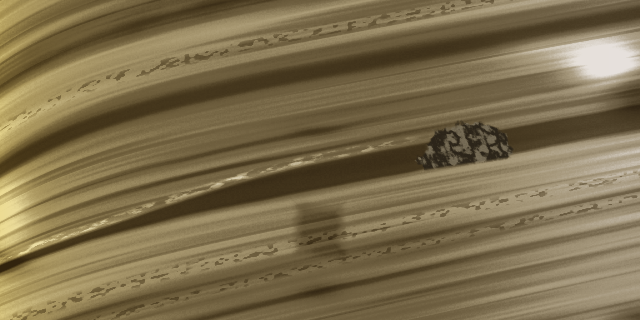
A WebGL 2 fragment shader for this texture:

```glsl
#version 300 es
precision highp float;
// Curved, worn metal ridges seen close up, separated by dark grooves.
// A bent coordinate v runs across the ridges; soft bands and stretched noise
// in v give grooves and scratches, and light pools, grime and a crust lie on top.
uniform vec2 u_resolution;
out vec4 fragColor;

float hash(vec2 p) {
    return fract(sin(dot(p, vec2(127.1, 311.7))) * 43758.5453);
}

float noise(vec2 p) {
    vec2 i = floor(p), f = fract(p);
    f = f * f * (3.0 - 2.0 * f);
    return mix(mix(hash(i), hash(i + vec2(1, 0)), f.x),
               mix(hash(i + vec2(0, 1)), hash(i + vec2(1, 1)), f.x), f.y);
}

float fbm(vec2 p) {
    float sum = 0.0, amplitude = 0.5;
    for (int i = 0; i < 4; i++) {
        sum += amplitude * noise(p);
        p = p * 2.03 + 17.3;
        amplitude *= 0.5;
    }
    return sum;
}

// Soft stripe: 1 between lo and hi, fading over the given softness
float stripe(float v, float lo, float hi, float soft) {
    return smoothstep(lo - soft, lo + soft, v) * (1.0 - smoothstep(hi - soft, hi + soft, v));
}

// Round pool of light or shade
float pool(vec2 p, vec2 center, vec2 size) {
    vec2 d = (p - center) / size;
    return exp(-dot(d, d));
}

// Height across the ridges, bending down towards the left
float ridgeCoord(vec2 p) {
    float v = p.y - 0.18 * p.x;
    v += (0.065 + 0.15 * clamp(v, 0.0, 0.47)) * exp(-3.7 * p.x);
    return v - 0.035 * (p.x - 1.0) * (1.0 - smoothstep(0.0, 0.22, v));
}

vec3 metalRamp(float t) {
    vec3 color = mix(vec3(0.19, 0.14, 0.07), vec3(0.28, 0.225, 0.125), smoothstep(0.0, 0.25, t));
    color = mix(color, vec3(0.43, 0.37, 0.25), smoothstep(0.2, 0.48, t));
    color = mix(color, vec3(0.65, 0.59, 0.45), smoothstep(0.45, 0.75, t));
    return mix(color, vec3(0.91, 0.88, 0.80), smoothstep(0.7, 1.05, t));
}

void main() {
    vec2 p = gl_FragCoord.xy / u_resolution.y;
    p.x *= 2.0 * u_resolution.y / u_resolution.x;
    float v = ridgeCoord(p);
    float w = v + 0.008 * (fbm(vec2(p.x * 5.0, v * 12.0)) - 0.5);

    // Light from both ends, dim in the middle
    float left = exp(-3.2 * p.x), right = smoothstep(1.2, 2.0, p.x);
    float tone = 0.49 + 0.28 * left + 0.15 * right;
    tone += 0.13 * stripe(v, 0.68, 0.83, 0.04);
    tone += 0.10 * stripe(w, 0.05, 0.22, 0.02);
    tone += 0.09 * right * (1.0 - smoothstep(0.15, 0.25, v));

    // Long scratches and fine brushed lines
    float coarse = noise(vec2(p.x * 1.3, v * 48.0));
    float fine = noise(vec2(p.x * 3.0 + 9.0, v * 130.0));
    float streak = smoothstep(0.70, 0.92, noise(vec2(p.x * 0.9 + 4.0, v * 75.0)));
    tone += 0.17 * (coarse - 0.5) + 0.10 * (fine - 0.5) - 0.13 * streak;

    // Narrow dark lines along the ridges
    float wear = 0.6 + 0.6 * noise(vec2(p.x * 3.0, v * 9.0));
    float lines = stripe(w, 0.405, 0.422, 0.007) + stripe(w, 0.348, 0.363, 0.006)
                + stripe(w, 0.005, 0.024, 0.008) + 0.7 * stripe(w, -0.045, -0.02, 0.012)
                + stripe(w, -0.10, -0.08, 0.008) + 0.7 * stripe(w, -0.165, -0.15, 0.008);
    tone -= 0.21 * lines * wear;

    // Wide grooves: top, middle and lower, the last one thinning to the left
    tone -= 0.25 * stripe(w, 0.84, 0.94, 0.025) * (0.6 + 0.7 * fbm(vec2(p.x * 9.0, v * 32.0)));
    tone -= 0.13 * stripe(w, 0.97, 1.01, 0.02);
    tone = mix(tone, 0.10 + 0.10 * coarse + 0.10 * right, stripe(w, 0.575, 0.628, 0.017));
    tone -= 0.13 * stripe(w, 0.628, 0.665, 0.015);
    float grooveTop = 0.258 + 0.055 * smoothstep(0.2, 1.05, p.x);
    float groove = stripe(w, 0.232, grooveTop, 0.007);
    tone = mix(tone, 0.10 + 0.10 * coarse + 0.15 * right, groove);

    // Rough glinting lip above the lower groove
    float lip = stripe(w, grooveTop + 0.008, grooveTop + 0.028, 0.008);
    float glint = fbm(vec2(p.x * 28.0, v * 75.0));
    tone += 0.34 * lip * smoothstep(0.38, 0.65, glint) * (1.0 - smoothstep(1.1, 1.4, p.x));

    // Pitted wear in rows on the ridges
    float pitted = stripe(w, 0.06, 0.09, 0.01) + stripe(w, 0.71, 0.74, 0.01)
                 + stripe(w, -0.02, 0.0, 0.008);
    tone -= 0.22 * pitted * smoothstep(0.55, 0.75, noise(vec2(p.x * 65.0, v * 150.0)));

    // Bright pools and shaded ends
    tone += 0.60 * pool(p, vec2(1.90, 0.80), vec2(0.11, 0.075));
    tone += 0.20 * pool(p, vec2(1.72, 0.84), vec2(0.16, 0.05));
    tone += 0.28 * pool(p, vec2(0.02, 0.33), vec2(0.08, 0.13));
    tone -= 0.38 * pool(p, vec2(1.99, 0.70), vec2(0.10, 0.06));
    tone -= 0.42 * pool(p, vec2(2.02, 0.0), vec2(0.10, 0.04));
    tone -= 0.45 * pool(p, vec2(0.0, 0.17), vec2(0.09, 0.035));

    // Squarish smudge and a fainter one below it
    vec2 s = abs(p - vec2(1.0, 0.285)) - vec2(0.065, 0.07);
    tone -= 0.24 * (1.0 - smoothstep(-0.025, 0.025, max(s.x, s.y) + 0.02 * (fbm(p * 20.0) - 0.5)));
    tone -= 0.14 * pool(p, vec2(1.0, 0.09), vec2(0.08, 0.035));
    tone -= 0.12 * pool(p, vec2(0.98, 0.59), vec2(0.09, 0.02));

    // Crumbly crust resting on the lower ridge
    vec2 q = p - vec2(1.455, 0.545 - 0.03);
    q.y -= 0.14 * q.x;
    float edge = length(q / vec2(0.15, 0.105)) + 0.45 * (fbm(p * 32.0) - 0.47);
    float crust = (1.0 - smoothstep(0.9, 1.0, edge)) * smoothstep(-0.035, -0.02, q.y);
    float ridged = abs(2.0 * fbm(vec2(p.x * 34.0 + p.y * 12.0, p.y * 30.0)) - 0.95);
    float crumbs = 0.05 + 0.5 * smoothstep(0.06, 0.38, ridged);
    tone = mix(tone, crumbs, crust);

    // Colour, with a yellow cast at the left and a cooler one at the right
    tone += 0.03 * (hash(floor(p * 256.0)) - 0.5);
    vec3 color = metalRamp(clamp(tone, 0.0, 1.1));
    color *= mix(vec3(1.0), vec3(1.02, 0.98, 0.72), left);
    color = mix(color, color * vec3(0.99, 1.0, 1.08), right);
    color = mix(color, vec3(dot(color, vec3(0.33))) * vec3(1.05, 1.0, 0.88), 0.5 * crust);
    fragColor = vec4(color, 1.0);
}
```
